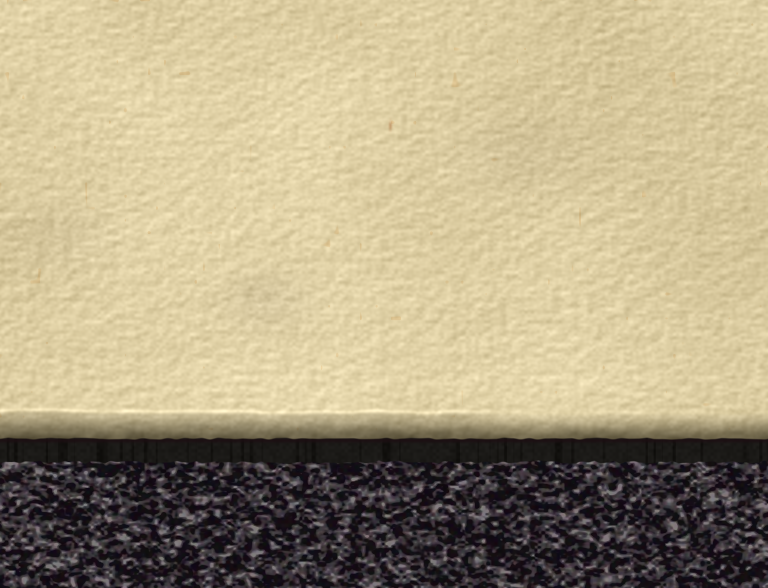
Reproduce this texture procedurally as a WebGL 1 fragment shader.

```glsl
precision highp float;

uniform vec2 u_resolution;

const float PAPER_EDGE = 0.254;
const float BAND_BOTTOM = 0.214;
const float CREASE_HEIGHT = 0.302;

float hash(vec2 p) {
  return fract(sin(dot(p, vec2(127.1, 311.7))) * 43758.5453);
}

float noise(vec2 p) {
  vec2 cell = floor(p);
  vec2 f = fract(p);
  f = f * f * (3.0 - 2.0 * f);
  float low = mix(hash(cell), hash(cell + vec2(1.0, 0.0)), f.x);
  float high = mix(hash(cell + vec2(0.0, 1.0)), hash(cell + 1.0), f.x);
  return mix(low, high, f.y);
}

float fbm(vec2 p) {
  float sum = 0.0;
  float weight = 0.5;
  for (int i = 0; i < 4; i++) {
    sum += weight * noise(p);
    p = mat2(1.6, 1.2, -1.2, 1.6) * p + 17.3;
    weight *= 0.5;
  }
  return sum / 0.9375;
}

// Height difference along the light direction
float relief(vec2 p, vec2 scale, vec2 light) {
  return noise(p * scale + light) - noise(p * scale - light);
}

// Soft oval, 1 at its centre
float blob(vec2 p, vec2 centre, vec2 radius) {
  vec2 d = (p - centre) / radius;
  return exp(-dot(d, d));
}

vec3 paperColor(vec2 p) {
  vec3 color = vec3(0.875, 0.815, 0.645);
  color += (fbm(p * vec2(4.0, 5.0)) - 0.5) * vec3(0.08, 0.085, 0.09);
  color -= 0.025 * smoothstep(0.75, 1.3, p.x);

  // Faint stains
  float stain = blob(p, vec2(0.45, 0.49), vec2(0.07, 0.05));
  stain += 0.7 * blob(p, vec2(0.89, 0.74), vec2(0.12, 0.07));
  stain += 0.6 * blob(p, vec2(0.1, 0.6), vec2(0.1, 0.06));
  color -= stain * vec3(0.045, 0.045, 0.035);

  // Pressed fibres in two sizes
  float tooth = relief(p, vec2(65.0, 105.0), vec2(-0.25, 0.4));
  tooth += 0.7 * relief(p + 3.7, vec2(130.0, 180.0), vec2(-0.3, 0.4));
  color += tooth * vec3(0.065, 0.066, 0.07);
  color += (noise(p * 190.0) - 0.5) * 0.045;

  // Sparse rusty fibres
  float fleck = smoothstep(0.94, 0.99, noise(p * vec2(75.0, 48.0) + 9.0));
  color -= fleck * vec3(0.02, 0.06, 0.09);
  float hair = blob(p, vec2(0.664, 0.786), vec2(0.003, 0.008));
  return color - hair * vec3(0.08, 0.17, 0.18);
}

// Rounded lower fold with a bright crease fading to the right
vec3 foldPaper(vec3 color, vec2 p) {
  float wobble = (noise(vec2(p.x * 22.0, 4.0)) - 0.5) * 0.004;
  float crease = CREASE_HEIGHT - 0.003 * smoothstep(0.0, 0.8, p.x) + wobble;
  float reach = 1.0 - smoothstep(0.7, 0.88, p.x);
  color += 0.015 * blob(p, vec2(p.x, 0.345), vec2(1.0, 0.03));

  float under = 1.0 - smoothstep(crease - 0.008, crease + 0.002, p.y);
  color *= 1.0 - under * mix(0.06, 0.12, reach);
  float roll = 1.0 - smoothstep(PAPER_EDGE - 0.004, crease - 0.002, p.y);
  float rough = 0.85 + 0.3 * noise(p * vec2(40.0, 90.0));
  color *= 1.0 - roll * rough * vec3(0.50, 0.51, 0.55);

  float broken = 0.55 + 0.45 * noise(vec2(p.x * 45.0, 8.0));
  float glint = exp(-pow((p.y - crease) / 0.0035, 2.0));
  return color + glint * broken * mix(0.03, 0.14, reach);
}

vec3 bandColor(vec2 p) {
  vec3 color = vec3(0.105, 0.1, 0.09);
  float streak = smoothstep(0.65, 0.95, noise(vec2(p.x * 150.0, 2.0)));
  color -= 0.04 * streak;
  return color + (noise(p * 180.0) - 0.5) * 0.03;
}

vec3 grainColor(vec2 p) {
  vec2 q = p + 0.006 * (vec2(noise(p * 50.0), noise(p * 50.0 + 31.0)) - 0.5);
  float coarse = noise(q * vec2(95.0, 145.0));
  float fine = noise(q * vec2(170.0, 215.0) + 5.0);
  float bump = 0.6 * coarse + 0.4 * fine;
  vec3 color = mix(vec3(0.07, 0.05, 0.075), vec3(0.25, 0.225, 0.245),
                   smoothstep(0.36, 0.62, bump));
  color += vec3(0.25, 0.25, 0.24) * smoothstep(0.6, 0.86, bump);
  vec3 tint = vec3(noise(p * 160.0), noise(p * 160.0 + 40.0), noise(p * 160.0 + 80.0));
  return color + (tint - 0.5) * 0.05;
}

void main() {
  vec2 p = gl_FragCoord.xy / u_resolution.y;
  float soft = 1.0 / u_resolution.y;

  // Grained ground, dark strip, then paper above
  float strip = BAND_BOTTOM + (noise(vec2(p.x * 90.0, 1.0)) - 0.5) * 0.005;
  vec3 color = mix(grainColor(p), bandColor(p), smoothstep(strip - soft, strip + soft, p.y));
  float rim = exp(-pow((p.y - PAPER_EDGE + 0.003) / 0.004, 2.0));
  color = mix(color, vec3(0.11, 0.055, 0.07), 0.8 * rim);

  float edge = PAPER_EDGE + (noise(vec2(p.x * 70.0, 6.0)) - 0.5) * 0.003;
  vec3 paper = foldPaper(paperColor(p), p);
  color = mix(color, paper, smoothstep(edge - soft, edge + soft, p.y));
  gl_FragColor = vec4(clamp(color, 0.0, 1.0), 1.0);
}
```
